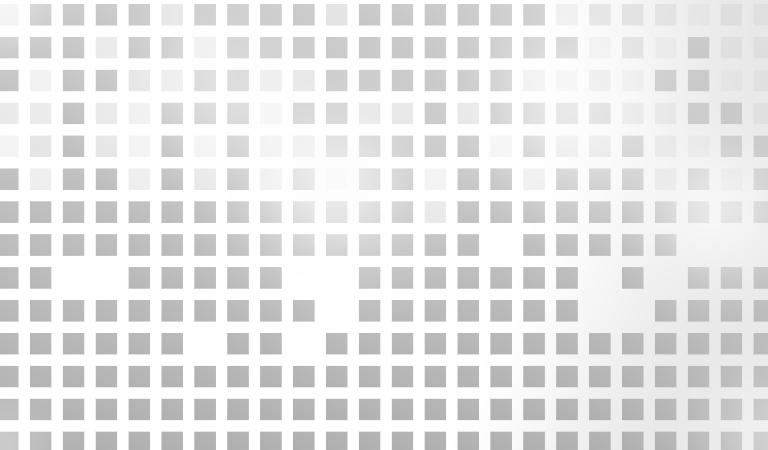
A WebGL 1 fragment shader for this background:

```glsl
precision highp float;

uniform vec2 u_resolution;

float hash(vec2 p) {
  return fract(sin(dot(p, vec2(127.1, 311.7))) * 4375.85);
}

// Soft round light, one at its centre
float glow(vec2 p, vec2 centre, float radius) {
  vec2 d = (p - centre) / radius;
  return exp(-dot(d, d));
}

// Chance that a tile is faded: common above, sparse in a lower band
float fadeChance(vec2 cell) {
  float right = smoothstep(13.0, 17.0, cell.x);
  float upper = (0.34 + 0.24 * right) * (1.0 - smoothstep(4.0, 7.0, cell.y));
  float band = step(6.5, cell.y) * step(cell.y, 10.5);
  float sparse = band * (0.17 + 0.3 * right * step(cell.y, 7.5));
  return upper + sparse;
}

void main() {
  vec2 p = gl_FragCoord.xy / u_resolution.y;

  // Square grid counted from the top left
  float rows = 13.68;
  vec2 grid = (vec2(p.x, 1.0 - p.y) + vec2(0.0193, 0.0038)) * rows;
  vec2 cell = floor(grid);
  vec2 local = fract(grid) - 0.5;

  // Tile with smooth edges
  float pixel = rows / u_resolution.y;
  float edge = max(abs(local.x), abs(local.y)) - 0.327;
  float tile = 1.0 - smoothstep(-0.5 * pixel, 0.5 * pixel, edge);

  // Faded tiles are pale in the upper rows and gone in the lower ones
  float faded = step(hash(cell), fadeChance(cell));
  float pale = mix(0.15, 0.5, hash(cell + 41.0)) * step(cell.y, 6.5);
  float opacity = mix(1.0, pale, faded);

  // White ground, shaded towards the right and the lower right corner
  float slope = p.x + 0.4 * max(0.5 - p.y, 0.0);
  float ground = mix(1.0, 0.91, smoothstep(1.15, 1.7, slope));

  // Tiles darken downwards, with a faint diagonal sheen
  float ink = mix(0.695, 0.79, p.y) + 0.02 * (local.x - local.y);
  float shade = mix(ground, min(ink, ground), tile * opacity);

  // Patches of light over everything
  float light = 0.72 * glow(p, vec2(0.74, 0.59), 0.19)
              + 0.65 * glow(p, vec2(1.27, 0.75), 0.20)
              + 0.65 * glow(p, vec2(1.60, 0.53), 0.15)
              + 0.45 * glow(p, vec2(0.47, 0.81), 0.16)
              + 0.50 * glow(p, vec2(0.00, 1.00), 0.10)
              + 0.35 * glow(p, vec2(0.00, 0.00), 0.10)
              + 0.40 * glow(p, vec2(1.72, 0.02), 0.16);
  shade = mix(shade, 0.99, min(light, 0.9));

  gl_FragColor = vec4(vec3(shade), 1.0);
}
```
